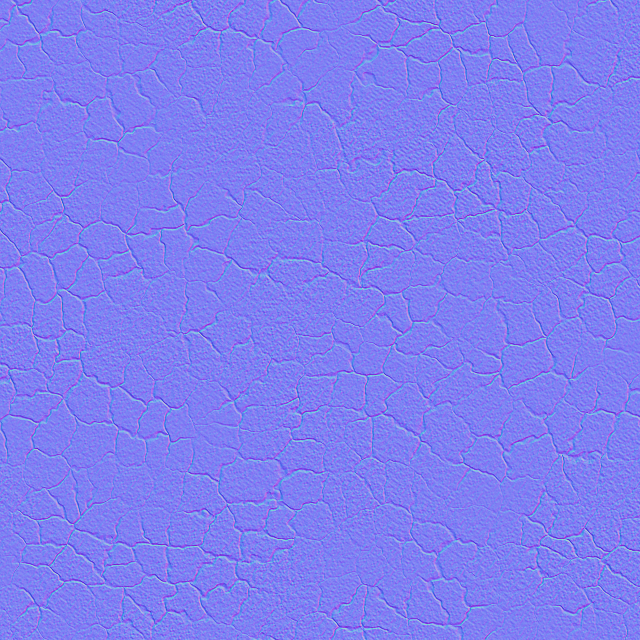
A Shadertoy shader for this texture map:

```glsl
// Tangent-space normal map of dry, finely grained ground split by thin cracks.
// A height field is built from warped Voronoi borders and value noise;
// its finite differences give the slope, which is encoded as a colour.

float hash(vec2 p) {
    return fract(sin(dot(p, vec2(127.1, 311.7))) * 43758.545);
}

vec2 hash2(vec2 p) {
    return vec2(hash(p), hash(p + 57.3));
}

float noise(vec2 p) {
    vec2 i = floor(p), f = fract(p);
    f = f * f * (3.0 - 2.0 * f);
    return mix(mix(hash(i), hash(i + vec2(1, 0)), f.x),
               mix(hash(i + vec2(0, 1)), hash(i + vec2(1, 1)), f.x), f.y);
}

vec2 noise2(vec2 p) {
    return vec2(noise(p), noise(p + 31.7)) - 0.5;
}

vec2 rotate(vec2 p, float angle) {
    float c = cos(angle), s = sin(angle);
    return vec2(c * p.x - s * p.y, s * p.x + c * p.y);
}

// Distance to the nearest border between Voronoi cells
float borderDistance(vec2 p) {
    vec2 cell = floor(p), f = fract(p), nearCell = vec2(0), nearest = vec2(0);
    float best = 8.0;
    for (int y = -1; y <= 1; y++)
    for (int x = -1; x <= 1; x++) {
        vec2 o = vec2(x, y);
        vec2 r = o + 0.05 + 0.9 * hash2(cell + o) - f;
        float d = dot(r, r);
        if (d < best) { best = d; nearest = r; nearCell = o; }
    }
    float border = 8.0;
    for (int y = -2; y <= 2; y++)
    for (int x = -2; x <= 2; x++) {
        vec2 o = nearCell + vec2(x, y);
        vec2 r = o + 0.05 + 0.9 * hash2(cell + o) - f;
        vec2 across = r - nearest;
        if (dot(across, across) > 1e-5)
            border = min(border, dot(0.5 * (nearest + r), normalize(across)));
    }
    return border;
}

float height(vec2 p) {
    // Ragged, uneven crack paths
    vec2 q = p + 0.05 * noise2(p * 6.0) + 0.018 * noise2(rotate(p, 0.5) * 40.0)
               + 0.007 * noise2(rotate(p, 1.1) * 120.0);

    // Cracks change in width and depth along their way
    float strength = mix(0.25, 1.1, smoothstep(0.2, 0.8, noise(p * 19.0 + 4.0)));
    float halfWidth = mix(0.0028, 0.004, strength);
    float border = borderDistance(rotate(q, 0.3) * 18.0) / 18.0;
    float cracks = 0.00115 * strength * (1.0 - smoothstep(0.0, halfWidth, border));

    // Sandy grain in turned layers, rougher in places
    float roughness = mix(0.6, 1.4, noise(p * 9.0 + 11.0));
    float grain = 0.00064 * noise(rotate(p, 0.6) * 330.0)
                + 0.00022 * noise(rotate(p, 1.2) * 480.0 + 9.0)
                + 0.0003 * noise(rotate(p, 0.9) * 150.0 + 17.0);
    return roughness * grain - cracks;
}

void mainImage(out vec4 fragColor, in vec2 fragCoord) {
    vec2 p = fragCoord / iResolution.y;

    // Slope of the height field
    float e = 0.0009;
    float h = height(p);
    vec2 slope = vec2(height(p + vec2(e, 0)) - h, height(p + vec2(0, e)) - h) / e;

    // Normal to colour, steeper upwards, with softened blue
    vec3 normal = normalize(vec3(-slope.x, -1.15 * slope.y, 1.0));
    fragColor = vec4(0.5 + 0.5 * normal * vec3(1.0, 1.0, 0.91), 1.0);
}
```
